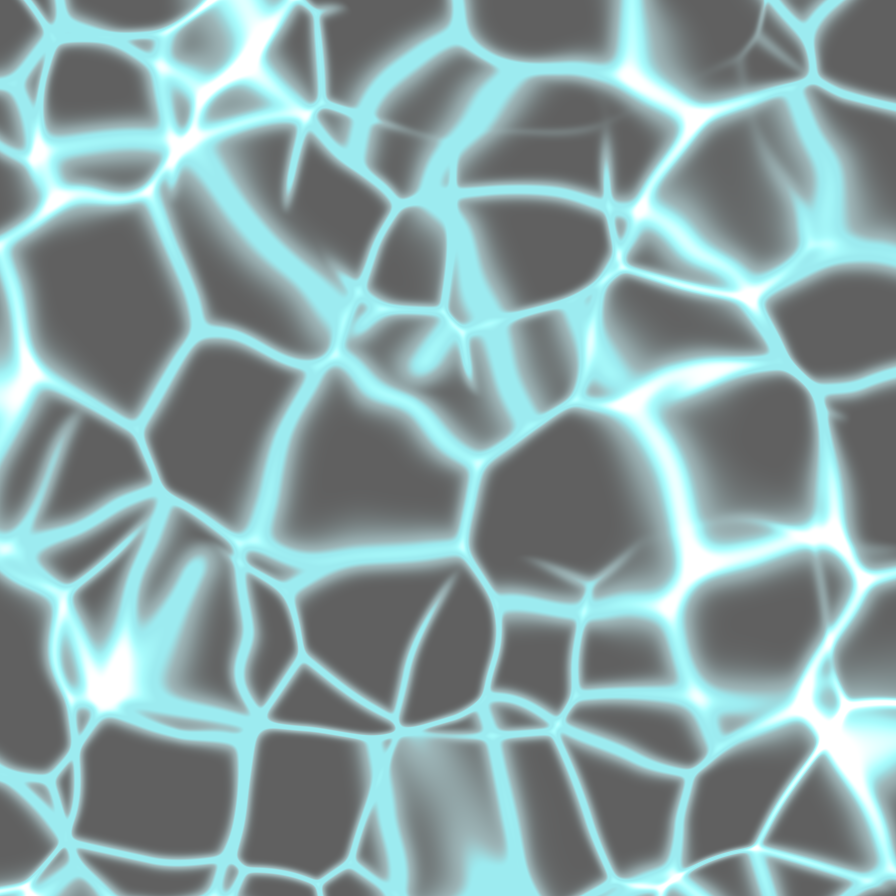
A WebGL 1 fragment shader for this texture:

```glsl
precision highp float;
// Glowing cyan web of uneven filaments with white hot spots on soft dark grey.

uniform vec2 u_resolution;

const vec3 GREY = vec3(0.375, 0.375, 0.375);
const vec3 HALO = vec3(0.63, 0.73, 0.74);
const vec3 CYAN = vec3(0.61, 0.92, 0.94);
const vec3 BRIGHT_CYAN = vec3(0.67, 1.0, 1.0);
const vec3 WHITE = vec3(1.0);

float hash(vec2 p) {
  return fract(sin(dot(p, vec2(127.1, 311.7))) * 43758.5453);
}

vec2 hash2(vec2 p) {
  return vec2(hash(p), hash(p + vec2(41.3, 17.9)));
}

float valueNoise(vec2 p) {
  vec2 cell = floor(p);
  vec2 f = fract(p);
  f = f * f * (3.0 - 2.0 * f);
  float bottom = mix(hash(cell), hash(cell + vec2(1.0, 0.0)), f.x);
  float top = mix(hash(cell + vec2(0.0, 1.0)), hash(cell + vec2(1.0)), f.x);
  return mix(bottom, top, f.y);
}

// Bends the plane so that filaments curve.
vec2 warp(vec2 p, float scale, float amount) {
  vec2 q = p * scale;
  return p + amount * (vec2(valueNoise(q + 3.7), valueNoise(q + 58.2)) - 0.5);
}

// Soft cell borders: 0 inside a cell, 1 on a border, more at a junction.
float web(vec2 p, float sharpness, float seed) {
  vec2 cell = floor(p);
  float sum = 0.0;
  float sumSquares = 0.0;
  for (int y = -2; y <= 2; y++) {
    for (int x = -2; x <= 2; x++) {
      vec2 id = cell + vec2(float(x), float(y));
      vec2 offset = id + mix(vec2(0.5), hash2(id + seed), 0.88) - p;
      float weight = exp(-sharpness * dot(offset, offset));
      sum += weight;
      sumSquares += weight * weight;
    }
  }
  return max(2.0 * (1.0 - sumSquares / (sum * sum)), 0.0);
}

// Maps strength to grey, a wide halo and cyan, and energy to the hot core.
vec3 glow(float strength, float energy) {
  float haloReach = pow(strength + 0.0001, 0.4);
  vec3 color = mix(GREY, HALO, smoothstep(0.06, 0.85, haloReach));
  color = mix(color, CYAN, smoothstep(0.38, 0.84, strength));
  color = mix(color, BRIGHT_CYAN, smoothstep(0.75, 1.15, energy));
  return mix(color, WHITE, smoothstep(1.0, 1.45, energy));
}

void main() {
  vec2 uv = gl_FragCoord.xy / min(u_resolution.x, u_resolution.y);
  vec2 p = warp(warp(uv, 5.0, 0.07), 14.0, 0.02);

  // Local thickness of the strands
  float thickness = smoothstep(0.15, 0.85, valueNoise(uv * 6.0 + 21.4));
  float mainWeb = web(p * 5.5, mix(24.0, 9.0, thickness), 7.0);

  // Finer strands that cross the cells and fade out
  float presence = smoothstep(0.38, 0.64, valueNoise(uv * 5.0 + 83.6));
  vec2 q = warp(uv + 4.3, 6.0, 0.08);
  float fineWeb = presence * web(q * 6.0, mix(32.0, 17.0, thickness), 29.0);

  float strength = mainWeb + fineWeb - 0.5 * mainWeb * fineWeb;
  float energy = strength * (0.5 + 0.8 * thickness);
  gl_FragColor = vec4(glow(strength, energy), 1.0);
}
```
